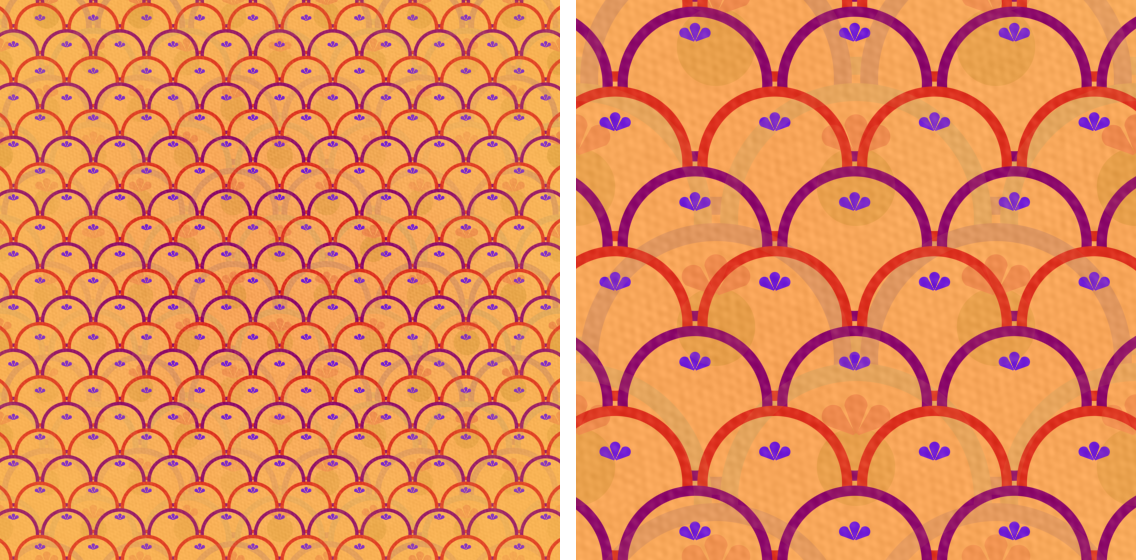
Left, the full canvas; right, a detail of the centre.
This pattern is drawn by a Shadertoy shader. Its source:

```glsl
const float PERIOD = 0.09505;                 // scale width
const vec2 ANCHOR = vec2(0.4992, 0.6642);     // crown of one purple scale
const float ECHO_PERIOD = 1.0 / 6.0;
const vec2 ECHO_ANCHOR = vec2(0.5, 0.953);
const float RADIUS = 0.485;                   // in scale widths
const float RIM_WIDTH = 0.064;
const float PETAL_ANGLE = 0.87;
const float INK_OPACITY = 0.97;
const float EDGE_FADE = 0.16;
const float WEAVE_COUNT = 150.0;
const float GRAIN_COUNT = 300.0;
const vec3 GROUND_CENTRE = vec3(0.97, 0.655, 0.355);
const vec3 GROUND_EDGE = vec3(0.975, 0.71, 0.335);

struct Style {
    vec3 evenRim, oddRim, crest;
    vec4 spot;            // colour and opacity of the round spot
    vec3 crestDepth;      // cycles every four rows
    float crestSize;
};

const Style INK = Style(vec3(0.53, 0.01, 0.42), vec3(0.86, 0.17, 0.11),
    vec3(0.42, 0.09, 0.86), vec4(0.0), vec3(0.165, 0.288, 0.225), 1.0);
const Style ECHO = Style(vec3(0.80, 0.64, 0.38), vec3(0.74, 0.50, 0.40),
    vec3(0.88, 0.40, 0.24), vec4(0.78, 0.57, 0.18, 0.75), vec3(0.19), 1.25);

float hash(vec2 p) {
    return fract(sin(dot(p, vec2(127.1, 311.7))) * 43758.5453);
}

float noise(vec2 p) {
    vec2 i = floor(p), f = fract(p);
    f = f * f * (3.0 - 2.0 * f);
    return mix(mix(hash(i), hash(i + vec2(1, 0)), f.x),
               mix(hash(i + vec2(0, 1)), hash(i + vec2(1, 1)), f.x), f.y);
}

float cover(float d, float soft) {
    return 1.0 - smoothstep(-soft, soft, d);
}

// Three drops fanned out from a common base
float crestDistance(vec2 p) {
    float d = 1.0;
    for (int i = -1; i <= 1; i++) {
        float a = float(i) * PETAL_ANGLE;
        vec2 q = mat2(cos(a), -sin(a), sin(a), cos(a)) * p;
        float t = clamp((q.y - 0.012) / 0.073, 0.0, 1.0);
        d = min(d, length(q - vec2(0.0, mix(0.012, 0.085, t))) - mix(0.006, 0.033, t));
    }
    return d;
}

// Overlapping rows, painted from back to front; premultiplied result
vec4 scales(vec2 q, float soft, Style s) {
    vec4 paint = vec4(0.0);
    float front = ceil(2.0 * q.y);
    for (int k = 2; k >= 0; k--) {
        float row = front + float(k);
        vec2 p = vec2(fract(q.x + 0.5 * row + 0.5) - 0.5, q.y - 0.5 * row + 0.5);
        float d = length(p) - RADIUS;
        float rim = cover(-d - RIM_WIDTH, soft);
        vec3 rimColour = mod(row, 2.0) < 0.5 ? s.evenRim : s.oddRim;

        int group = int(mod(floor(row / 4.0), 3.0) + 0.5);
        vec2 crestPoint = p - vec2(0.0, RADIUS - s.crestDepth[group]);
        float crest = cover(crestDistance(crestPoint / s.crestSize
            + vec2(0.0, 0.055)) * s.crestSize, soft);
        float spot = cover(length(p - vec2(0.0, 0.115)) - 0.14, soft) * s.spot.a;

        vec4 scale = vec4(s.spot.rgb, 1.0) * spot;
        scale = mix(scale, vec4(s.crest, 1.0), crest);
        scale = mix(scale, vec4(rimColour, 1.0), rim);
        paint = mix(paint, scale, cover(d, soft));
    }
    return paint;
}

void mainImage(out vec4 fragColor, in vec2 fragCoord) {
    vec2 uv = fragCoord / iResolution.y;
    float pixel = 0.8 / iResolution.y;

    // Warm ground, pinker towards the middle
    float outer = smoothstep(0.1, 0.65, length(uv - 0.5));
    vec3 colour = mix(GROUND_CENTRE, GROUND_EDGE, outer);
    colour += (noise(uv * 9.0) - 0.5) * vec3(0.0, 0.025, 0.02);

    // Large faded scales
    vec4 echo = scales((uv - ECHO_ANCHOR) / ECHO_PERIOD, pixel / ECHO_PERIOD, ECHO);
    echo *= mix(0.15, 0.5, noise(uv * 7.0 + 3.0));
    colour = colour * (1.0 - echo.a) + echo.rgb;

    // Diagonal weave and grain, stronger in the middle
    vec2 thread = mat2(0.8, -0.6, 0.6, 0.8) * uv * WEAVE_COUNT * 6.2832;
    float weave = sin(thread.x) * sin(thread.y * 0.55);
    float grain = noise(uv * GRAIN_COUNT) - 0.5;
    float texture_ = (weave * 0.018 + grain * 0.035) * mix(1.0, 0.55, outer);

    // Inked scales, slightly worn
    vec4 ink = scales((uv - ANCHOR) / PERIOD, pixel / PERIOD, INK);
    float wear = EDGE_FADE * outer + 0.3 * echo.a + 2.0 * max(texture_, 0.0);
    ink *= INK_OPACITY - wear;
    colour = colour * (1.0 - ink.a) + ink.rgb + texture_;

    fragColor = vec4(clamp(colour, 0.0, 1.0), 1.0);
}
```
